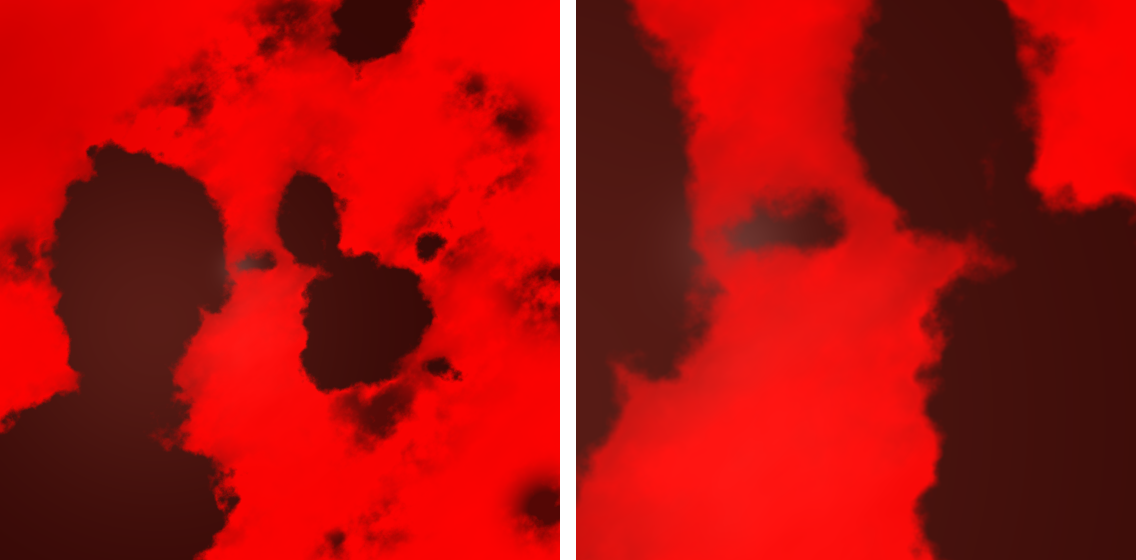
Left, the full canvas; right, a detail of the centre.
This texture is drawn by a three.js fragment shader. Its source:

```glsl
varying vec2 vUv;

const vec3 BRIGHT_RED = vec3(0.985, 0.012, 0.008);
const vec3 DEEP_RED = vec3(0.82, 0.0, 0.0);
const vec3 DARK_MAROON = vec3(0.21, 0.03, 0.02);
const vec3 WARM_BROWN = vec3(0.345, 0.11, 0.085);
const vec3 HAZE = vec3(0.03, 0.10, 0.09);

float hash(vec2 p) {
  return fract(sin(dot(p, vec2(127.1, 311.7))) * 43758.5453);
}

float valueNoise(vec2 p) {
  vec2 cell = floor(p);
  vec2 f = fract(p);
  f = f * f * (3.0 - 2.0 * f);
  float low = mix(hash(cell), hash(cell + vec2(1.0, 0.0)), f.x);
  float high = mix(hash(cell + vec2(0.0, 1.0)), hash(cell + 1.0), f.x);
  return mix(low, high, f.y);
}

// Layered noise, centred on zero
float fbm(vec2 p) {
  mat2 turn = mat2(0.8, 0.6, -0.6, 0.8);
  float sum = 0.0;
  float weight = 0.5;
  for (int i = 0; i < 5; i++) {
    sum += weight * (valueNoise(p) - 0.5);
    p = turn * p * 2.03 + 17.3;
    weight *= 0.53;
  }
  return sum;
}

float ellipse(vec2 p, vec2 centre, vec2 radius) {
  return (length((p - centre) / radius) - 1.0) * min(radius.x, radius.y);
}

float smoothMin(float a, float b, float blend) {
  float h = max(blend - abs(a - b), 0.0) / blend;
  return min(a, b) - h * h * blend * 0.25;
}

float softSpot(vec2 p, vec2 centre, float radius) {
  vec2 q = (p - centre) / radius;
  return exp(-dot(q, q));
}

float softBand(vec2 p, vec2 a, vec2 b, float radius) {
  vec2 along = b - a;
  float t = clamp(dot(p - a, along) / dot(along, along), 0.0, 1.0);
  return softSpot(p, a + along * t, radius);
}

// Signed distance to the broad gaps in the cloud
float gaps(vec2 p) {
  float left = ellipse(p, vec2(0.262, 0.54), vec2(0.15, 0.185));
  left = smoothMin(left, ellipse(p, vec2(0.24, 0.31), vec2(0.09, 0.17)), 0.05);
  left = smoothMin(left, ellipse(p, vec2(0.13, 0.08), vec2(0.25, 0.175)), 0.05);
  float right = ellipse(p, vec2(0.645, 0.435), vec2(0.13, 0.125));
  right = smoothMin(right, ellipse(p, vec2(0.55, 0.61), vec2(0.055, 0.085)), 0.05);
  right = min(right, ellipse(p, vec2(0.76, 0.56), vec2(0.05, 0.03)));
  right = min(right, ellipse(p, vec2(0.78, 0.345), vec2(0.04, 0.025)));
  float bridge = ellipse(p, vec2(0.47, 0.53), vec2(0.075, 0.018));
  float top = ellipse(p, vec2(0.665, 0.965), vec2(0.08, 0.075));
  return min(min(left, right), min(bridge, top));
}

// Thin smoky areas where the cloud is partly see-through
float thinAreas(vec2 p) {
  float thin = softBand(p, vec2(0.27, 0.75), vec2(0.52, 0.97), 0.055);
  thin = max(thin, softBand(p, vec2(0.78, 0.57), vec2(0.90, 0.70), 0.05));
  thin = max(thin, softBand(p, vec2(0.60, 0.02), vec2(0.72, 0.08), 0.04));
  thin = max(thin, softBand(p, vec2(0.84, 0.83), vec2(0.92, 0.78), 0.045));
  thin = max(thin, softSpot(p, vec2(0.69, 0.25), 0.09));
  thin = max(thin, 1.3 * softSpot(p, vec2(0.985, 0.49), 0.075));
  thin = max(thin, 1.3 * softSpot(p, vec2(0.975, 0.09), 0.055));
  return max(thin, 1.3 * softSpot(p, vec2(0.04, 0.535), 0.045));
}

void main() {
  vec2 p = vUv;
  float broad = fbm(p * 7.0 + 3.1);
  float ragged = fbm(p * 32.0 + 9.7);

  // Ragged cloud edge
  float edge = gaps(p) + broad * 0.11 + ragged * 0.055;
  float cover = smoothstep(-0.009, 0.011, edge);

  // Diagonal wisps, strongest in thin areas and beside the gaps
  vec2 slant = vec2(p.x + p.y, p.y - p.x) * 0.7071;
  float streak = fbm(slant * vec2(7.0, 15.0) + 5.3);
  float thin = thinAreas(p) + 0.6 * exp(-max(edge, 0.0) * 28.0);
  float wisp = thin * smoothstep(-0.16, 0.28, streak + ragged * 0.6);
  wisp = clamp(wisp * 0.9, 0.0, 0.85);

  // Cloud and background colours
  float shade = 1.0 - smoothstep(0.0, 0.42, length(p - vec2(0.0, 0.86)));
  vec3 cloud = mix(BRIGHT_RED, DEEP_RED, shade);
  cloud *= 1.0 + 0.06 * streak;
  float glow = softSpot(p, vec2(0.28, 0.42), 0.33);
  vec3 background = mix(DARK_MAROON, WARM_BROWN, glow);

  // Pale haze around the middle
  float haze = softSpot(p, vec2(0.45, 0.41), 0.16);
  cloud += HAZE * haze * (0.7 + streak);
  background += 0.12 * softSpot(p, vec2(0.43, 0.52), 0.035);

  vec3 colour = mix(background, cloud, cover * (1.0 - wisp));
  gl_FragColor = vec4(clamp(colour, 0.0, 1.0), 1.0);
}
```
